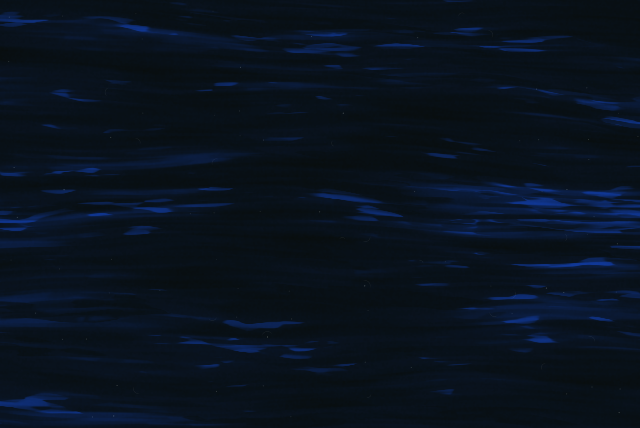
This texture is drawn by a WebGL 1 fragment shader. Its source:

```glsl
precision highp float;
uniform vec2 u_resolution;

vec2 hash2(vec2 p) {
  return fract(sin(vec2(dot(p, vec2(127.1, 311.7)), dot(p, vec2(269.5, 183.3)))) * 4375.85);
}

// Blended cellular noise: a higher crispness gives flatter cells with harder edges
float cells(vec2 p, float crispness) {
  vec2 base = floor(p);
  float sum = 0.0;
  float total = 0.0;
  for (int j = -1; j <= 1; j++) {
    for (int i = -1; i <= 1; i++) {
      vec2 id = base + vec2(float(i), float(j));
      vec2 d = id + hash2(id) - p;
      float weight = exp(-crispness * dot(d, d));
      sum += weight * hash2(id + 41.3).x;
      total += weight;
    }
  }
  return sum / total;
}

// Layered sines bend the horizontal brush direction
vec2 brushFlow(vec2 p) {
  float bend = 0.012 * sin(2.3 * p.x + 4.0 * p.y + 1.0)
             + 0.009 * sin(5.1 * p.x - 9.0 * p.y)
             + 0.003 * sin(13.0 * p.x + 27.0 * p.y);
  return vec2(p.x, p.y + bend + 0.015 * p.x);
}

// Rare dust specks and short curled hairs
float dust(vec2 p) {
  vec2 grid = p * 17.0;
  vec2 id = floor(grid);
  vec2 kind = hash2(id + 7.7);
  vec2 d = grid - id - 0.3 - 0.4 * hash2(id);
  float dist = length(d);
  float speck = step(0.84, kind.x) * (1.0 - smoothstep(0.01, 0.04, dist));
  float turn = 40.0 * kind.x;
  float arc = smoothstep(0.3, 0.9, dot(d / max(dist, 0.001), vec2(cos(turn), sin(turn))));
  float radius = 0.1 + 0.12 * kind.x;
  float hair = step(0.96, kind.y) * arc * (1.0 - smoothstep(0.0, 0.03, abs(dist - radius)));
  return speck * (0.2 + 0.7 * kind.y * kind.y) + 0.2 * hair;
}

void main() {
  vec2 p = gl_FragCoord.xy / u_resolution.y;
  vec2 q = brushFlow(p);

  // Brush marks from broad bands down to bristles
  float broad = cells(q * vec2(1.5, 12.0) + 3.0, 5.0);
  float streak = cells(q * vec2(3.5, 38.0) + 17.0, 6.0);
  float bristle = cells(q * vec2(5.0, 140.0) + 29.0, 5.0);
  float fray = cells(q * vec2(18.0, 100.0) + 53.0, 8.0);

  // Tilted lens-shaped flakes with ragged edges
  vec2 tilted = vec2(q.x, q.y + 0.07 * q.x + 0.005 * sin(19.0 * q.x + 40.0 * q.y));
  float patches = cells(tilted * vec2(7.0, 52.0) + 71.0, 10.0);

  // More blue paint towards the top
  float height = 0.09 * smoothstep(0.1, 0.6, p.y) - 0.055;
  float veil = 0.34 * broad + 0.36 * streak + 0.18 * bristle + 0.12 * fray + height;
  float flake = 0.27 * broad + 0.38 * patches + 0.21 * fray + 0.14 * bristle + height;

  // Blue level of the paint layers
  float tone = 0.30 * broad + 0.35 * streak + 0.20 * bristle + 0.15 * patches;
  float blue = 0.107 + 0.15 * (tone - 0.5);
  blue += 0.10 * smoothstep(0.54, 0.76, veil) * (0.4 + bristle);
  blue += 0.25 * smoothstep(0.64, 0.73, flake) * (0.4 + 0.5 * bristle + 0.4 * streak);

  // Thin near-black strokes drawn over the top
  float darkStroke = cells(tilted * vec2(2.6, 30.0) + 97.0, 9.0) + 0.3 * (fray - 0.5);
  blue = mix(blue, 0.075, 0.7 * smoothstep(0.76, 0.88, darkStroke));
  blue += 0.016 * (cells(p * 210.0, 7.0) - 0.5);

  vec3 paint = vec3(0.027 + 0.06 * blue, 0.035 + 0.31 * blue, blue);
  paint += vec3(0.22, 0.22, 0.20) * dust(p);
  gl_FragColor = vec4(paint, 1.0);
}
```
